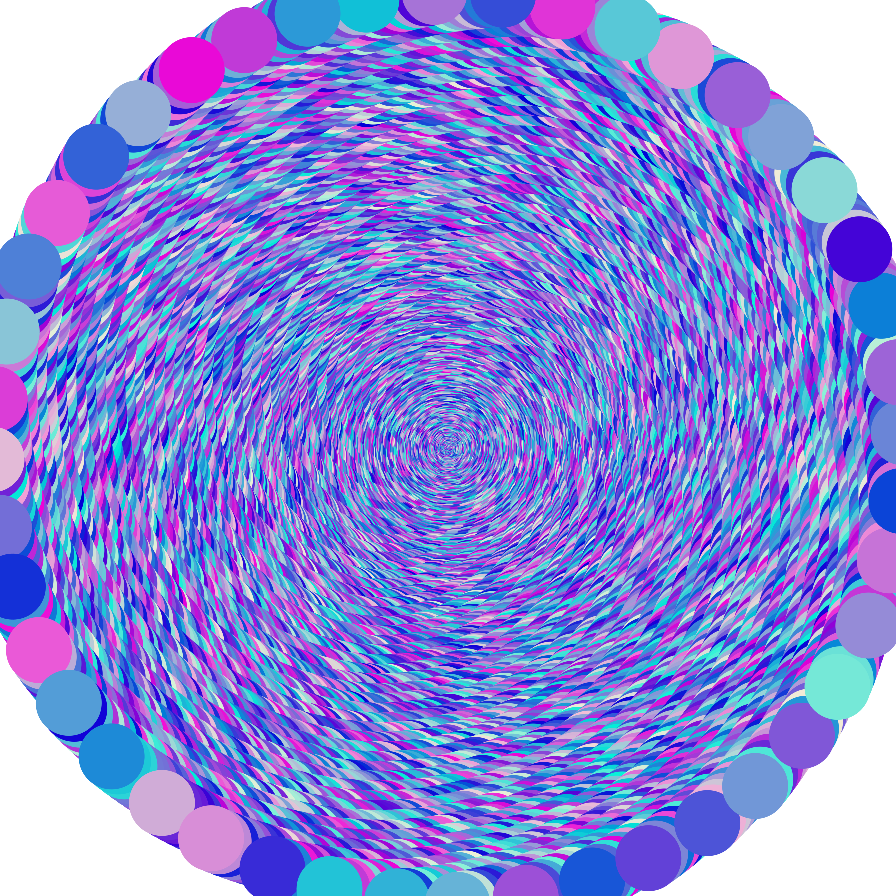
Give the GLSL for this pattern, as a Shadertoy shader.

```glsl
// A dense spiral of overlapping pastel and violet discs, one radian apart, on white.

const float LAST_DISC = 16277.0;    // index of the outermost disc
const float SPIRAL_RADIUS = 0.510;  // distance of the last disc from the centre
const float DISC_RADIUS = 0.0368;
const int MAX_OVERLAP = 2500;       // most discs that can lie over one point
const float EDGE_SOFTNESS = 0.3;    // half width of an edge, as a share of a pixel
const vec3 PAPER = vec3(1.0);

// Two pseudo-random values in 0..1 from an index.
vec2 hash2(float n) {
    vec3 h = fract(vec3(n) * vec3(0.1031, 0.1030, 0.0973));
    h += dot(h, h.yzx + 33.33);
    return fract((h.xx + h.yz) * h.zy);
}

// Random red and green over a steady blue.
vec3 discColor(float index) {
    return vec3(0.95 * hash2(index), 0.845);
}

// One radian per disc; 710 radians are almost 113 turns, which keeps angles small.
float discAngle(float index) {
    float cycle = floor(index / 710.0);
    return index - 710.0 * cycle + 6.03e-5 * cycle;
}

// Distance between two points given by radius and angle.
float polarDistance(float radiusA, float angleA, float radiusB, float angleB) {
    float gap = radiusA - radiusB;
    float halfSine = sin(0.5 * (angleA - angleB));
    return sqrt(gap * gap + 4.0 * radiusA * radiusB * halfSine * halfSine);
}

// Composites the discs from the outermost inwards; outer ones lie on top.
vec3 spiralOfDiscs(vec2 p, float pixel) {
    float spacing = SPIRAL_RADIUS / LAST_DISC;
    float radius = length(p);
    float angle = atan(-p.y, p.x + 1e-7);  // the spiral winds clockwise
    float reach = DISC_RADIUS + pixel;
    float softness = EDGE_SOFTNESS * pixel;
    float index = min(floor((radius + reach) / spacing), LAST_DISC);
    float lowest = max((radius - reach) / spacing, 0.0);

    vec3 color = vec3(0.0);
    float uncovered = 1.0;
    for (int k = 0; k < MAX_OVERLAP; k++) {
        if (index < lowest || uncovered < 0.01) break;
        float d = polarDistance(radius, angle, index * spacing, discAngle(index)) - DISC_RADIUS;
        if (d < softness) {
            float cover = 1.0 - smoothstep(-softness, softness, d);
            color += uncovered * cover * discColor(index);
            uncovered *= 1.0 - cover;
        }
        index -= 1.0;
    }
    return color + uncovered * PAPER;
}

void mainImage(out vec4 fragColor, in vec2 fragCoord) {
    float pixel = 1.0 / min(iResolution.x, iResolution.y);
    vec2 p = (fragCoord - 0.5 * iResolution.xy) * pixel;
    fragColor = vec4(spiralOfDiscs(p, pixel), 1.0);
}
```
